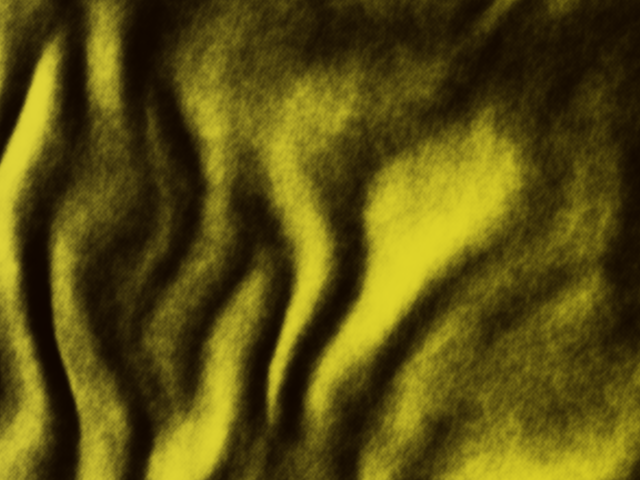
A Shadertoy shader for this texture:

```glsl
// Crumpled yellow felt, raked by light from the upper left.
// A pillowy height field of stretched noise makes the folds; its slope and depth
// give a tone, roughened by fuzz and weave, then turned into olive and yellow.

const vec2  LIGHT_SLOPE   = vec2(0.95, -0.30); // uphill direction that faces the light
const float FOLD_LENGTH   = 1.7;   // fold frequency along its run
const float BEND          = 0.15;  // how far the folds meander
const float WRINKLE       = 0.17;  // height of secondary wrinkles
const float DENT          = 0.04;  // height of small dents
const float CREASE_SHARP  = 0.003; // rounding of creases at the left
const float CREASE_SOFT   = 0.014; // rounding of creases at the right
const float SLOPE_GAIN    = 0.25;
const float DEPTH_GAIN    = 4.0;
const float MEAN_HEIGHT   = 0.22;
const float PATCH_GAIN    = 1.7;   // broad light and shade
const float CONTRAST      = 1.75;
const float THREADS       = 110.0; // weave threads per canvas height
const float WEAVE_GAIN    = 0.06;
const float TAU           = 6.28319;

float hash(vec2 p) {
    vec3 q = fract(vec3(p.xyx) * 0.1031);
    q += dot(q, q.yzx + 33.33);
    return fract((q.x + q.y) * q.z);
}

// Contribution of one lattice corner with a random unit gradient
float corner(vec2 cell, vec2 offset) {
    float a = TAU * hash(cell);
    return dot(vec2(cos(a), sin(a)), offset);
}

float gradientNoise(vec2 p) {
    vec2 i = floor(p), f = p - i;
    vec2 w = f * f * f * (f * (f * 6.0 - 15.0) + 10.0);
    vec2 e = vec2(1.0, 0.0);
    float low  = mix(corner(i, f), corner(i + e.xy, f - e.xy), w.x);
    float high = mix(corner(i + e.yx, f - e.yx), corner(i + e.xx, f - e.xx), w.x);
    return mix(low, high, w.y);
}

vec2 warp(vec2 p) {
    return p + BEND * vec2(gradientNoise(p * 2.7 + 31.0),
                           gradientNoise(p * 2.7 + 57.0));
}

// Across and along the folds: upright and narrow at left, leaning and wide at right
vec2 foldSpace(vec2 p) {
    float lean = mix(0.1, 0.75, smoothstep(0.3, 1.1, p.x));
    float across = p.x - (p.y - 0.5) * lean;
    return vec2(6.0 * across - 1.2 * across * across,
                FOLD_LENGTH * (p.y + 0.3 * p.x));
}

float clothHeight(vec2 p) {
    vec2 w = warp(p);
    vec2 q = foldSpace(w);
    float n = gradientNoise(q + vec2(43.0, 12.0));
    float rounding = mix(CREASE_SHARP, CREASE_SOFT, smoothstep(0.3, 1.1, p.x));
    float folds = sqrt(n * n + rounding);
    float wrinkles = gradientNoise(q * vec2(1.9, 2.6) + 71.0);
    float dents = gradientNoise(w * vec2(12.0, 9.0) + 19.0);
    return folds + WRINKLE * wrinkles + DENT * dents;
}

// Blotches, tufts, fibres and fine lint, slightly slanted
float fuzz(vec2 p) {
    vec2 s = vec2(p.x - 0.35 * p.y, p.y + 0.2 * p.x);
    float blotches = gradientNoise(s * vec2(17.0, 12.0) + 23.0);
    float tufts  = gradientNoise(s * vec2(37.0, 25.0) + 11.0);
    float fibres = gradientNoise(s * vec2(78.0, 50.0) + 83.0);
    float lint   = gradientNoise(s * vec2(140.0, 105.0) + 5.0);
    return 0.4 * blotches + 0.42 * tufts + 0.4 * fibres + 0.25 * lint;
}

float weave(vec2 p) {
    vec2 t = sin(TAU * THREADS * p);
    float visible = smoothstep(2.0, 3.5, iResolution.y / THREADS);
    return visible * t.x * t.y;
}

// Share of brightness 0..1 to deep olive, then mustard, then yellow
vec3 feltColor(float u, float across) {
    float red = 0.06 + 0.5 * u + 0.32 * pow(u, 5.0);
    float blue = (0.21 * red - 0.015) * mix(1.3, 0.8, across);
    return max(vec3(red, red - 0.04, blue), 0.0);
}

void mainImage(out vec4 fragColor, in vec2 fragCoord) {
    vec2 p = fragCoord / iResolution.y;
    float across = fragCoord.x / iResolution.x;

    // Slope toward the light and depth inside the folds
    float stepSize = 0.008;
    vec2 d = LIGHT_SLOPE * stepSize;
    float before = clothHeight(p - d);
    float after  = clothHeight(p + d);
    float slope  = (after - before) / (2.0 * stepSize);
    float depth  = 0.5 * (after + before) - MEAN_HEIGHT;

    float tone = SLOPE_GAIN * slope + DEPTH_GAIN * depth;
    tone += PATCH_GAIN * gradientNoise(p * 1.7 + 7.0);
    tone -= 0.8 * smoothstep(0.9, 1.02, across);

    // Surface roughness
    tone += fuzz(p) + WEAVE_GAIN * weave(p);

    float u = 1.0 / (1.0 + exp(-CONTRAST * tone));
    fragColor = vec4(feltColor(u, across), 1.0);
}
```
